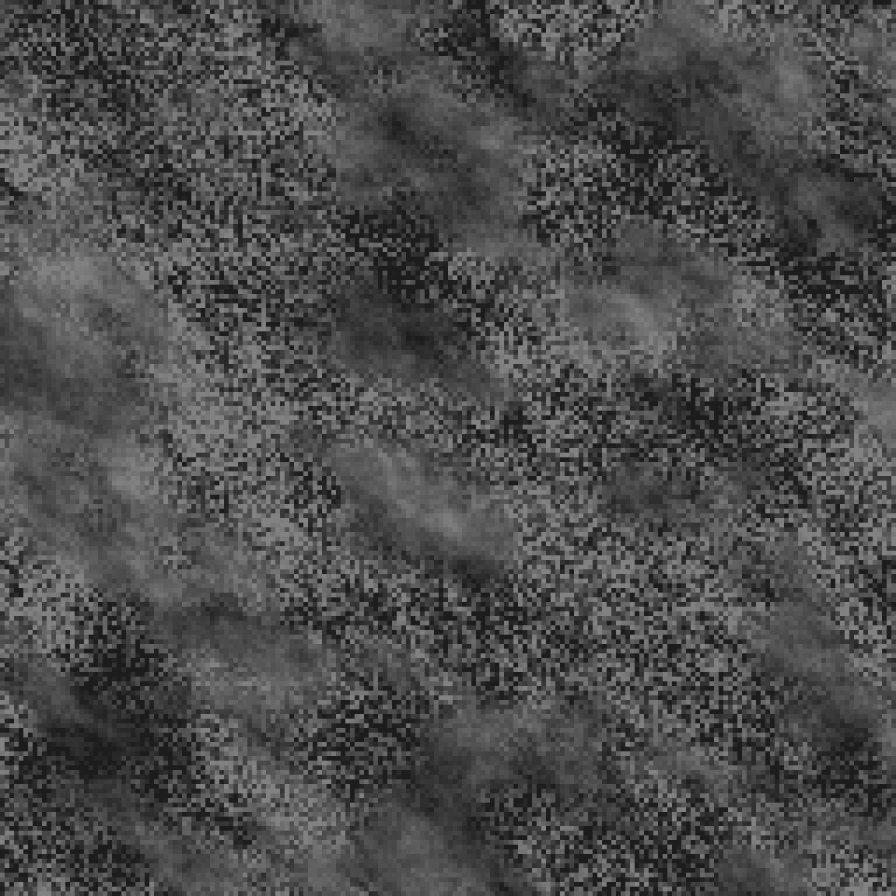
A WebGL 2 fragment shader for this texture:

```glsl
#version 300 es
precision highp float;

#define CELLS 192.0
#define BASE_FREQ 8.0
#define OCTAVES 5
#define GAIN 0.8
#define STRETCH 1.5
#define STREAK_ANGLE -0.58
#define MEAN_TONE 0.302
#define CLOUD_CONTRAST 0.215
#define GRAIN_MIN 0.07
#define GRAIN_MAX 0.46
#define DARKEST 0.11
#define LIGHTEST 0.51

uniform vec2 u_resolution;
out vec4 fragColor;

float hash(vec2 p) {
    vec3 q = fract(vec3(p.xyx) * 0.1031);
    q += dot(q, q.yzx + 33.33);
    return fract((q.x + q.y) * q.z);
}

float valueNoise(vec2 p) {
    vec2 i = floor(p);
    vec2 f = fract(p);
    f = f * f * (3.0 - 2.0 * f);
    float bottom = mix(hash(i), hash(i + vec2(1.0, 0.0)), f.x);
    float top = mix(hash(i + vec2(0.0, 1.0)), hash(i + vec2(1.0, 1.0)), f.x);
    return mix(bottom, top, f.y);
}

// Layered noise centred on zero, from broad patches down to small clumps
float clouds(vec2 p) {
    float sum = 0.0;
    float weight = 1.0;
    p *= BASE_FREQ;
    for (int i = 0; i < OCTAVES; i++) {
        sum += weight * (valueNoise(p) - 0.5);
        p = p * 2.0 + vec2(37.3, 91.7);
        weight *= GAIN;
    }
    return sum;
}

// Grey level of one square cell
float cellTone(vec2 cell) {
    vec2 p = (cell + 0.5) / CELLS;
    float c = cos(STREAK_ANGLE);
    float s = sin(STREAK_ANGLE);
    vec2 streak = vec2(dot(p, vec2(c, s)) / STRETCH, dot(p, vec2(-s, c)));

    // Grain is strong in some patches and nearly absent in others
    float roughness = 0.65 * valueNoise(streak * 13.0 + 51.0)
                    + 0.35 * valueNoise(streak * 31.0 + 17.0);
    float grain = mix(GRAIN_MIN, GRAIN_MAX, smoothstep(0.28, 0.66, roughness));

    float tone = MEAN_TONE + CLOUD_CONTRAST * clouds(streak + 3.0)
               + grain * (hash(cell + 211.0) - 0.5);
    return clamp(tone, DARKEST, LIGHTEST);
}

void main() {
    // Blend the four nearest cells across one pixel at their borders
    vec2 q = gl_FragCoord.xy / u_resolution.y * CELLS - 0.5;
    float pixel = CELLS / u_resolution.y;
    vec2 cell = floor(q);
    vec2 blend = clamp((fract(q) - 0.5) / pixel + 0.5, 0.0, 1.0);

    float bottom = mix(cellTone(cell), cellTone(cell + vec2(1.0, 0.0)), blend.x);
    float top = mix(cellTone(cell + vec2(0.0, 1.0)), cellTone(cell + vec2(1.0, 1.0)), blend.x);
    fragColor = vec4(vec3(mix(bottom, top, blend.y)), 1.0);
}
```
